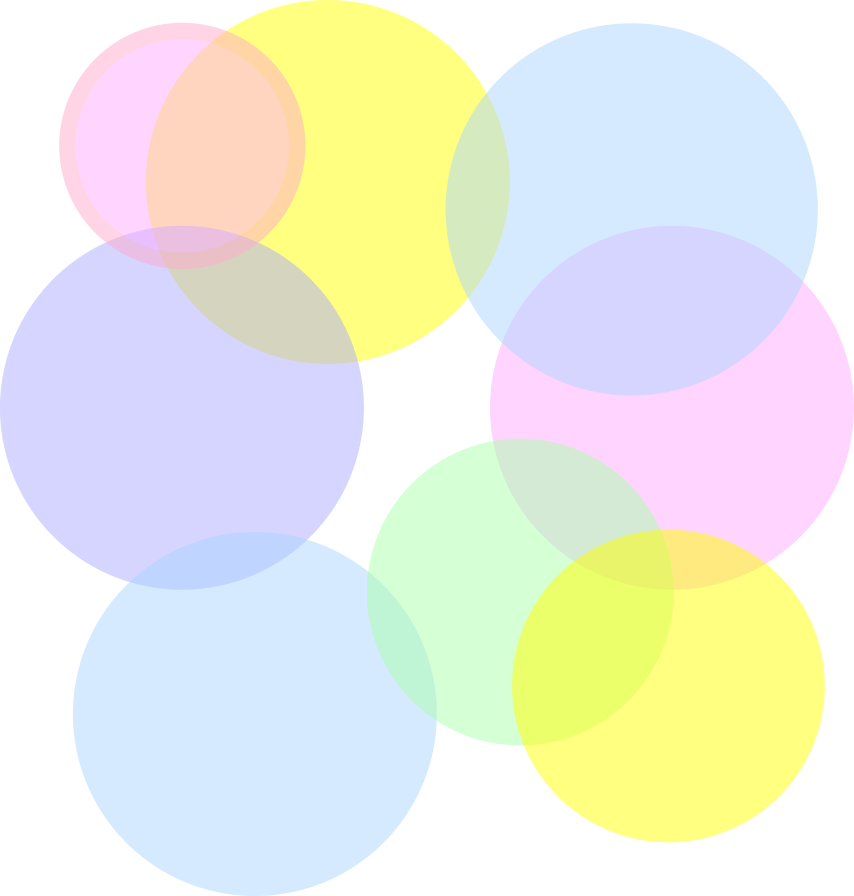
Write a WebGL 2 fragment shader that draws this background.

```glsl
#version 300 es
precision highp float;
// Overlapping pastel discs on white, with one ringed disc at the upper left.
// Each disc is a circle distance function, laid over the ones before it
// at half opacity so that the overlaps mix their colours.

#define OPACITY 0.5
#define DISC_COUNT 8
#define RINGED_DISC 2
#define RING_WIDTH 0.0182
#define LAYOUT_CENTER vec2(0.4766, 0.5)

uniform vec2 u_resolution;
out vec4 fragColor;

const vec3 PAPER    = vec3(1.0);
const vec3 YELLOW   = vec3(1.0, 1.0, 0.0);
const vec3 LAVENDER = vec3(0.667, 0.667, 1.0);
const vec3 PINK     = vec3(1.0, 0.667, 1.0);
const vec3 ROSE     = vec3(1.0, 0.667, 0.8);
const vec3 SKY      = vec3(0.667, 0.835, 1.0);
const vec3 MINT     = vec3(0.667, 1.0, 0.667);

// Center and radius in canvas heights, from back to front
const vec3 DISCS[DISC_COUNT] = vec3[](
    vec3(0.3659, 0.7969, 0.2031),
    vec3(0.2031, 0.5449, 0.2031),
    vec3(0.2035, 0.8372, 0.1374),
    vec3(0.7500, 0.5449, 0.2031),
    vec3(0.7051, 0.7663, 0.2077),
    vec3(0.2845, 0.2031, 0.2031),
    vec3(0.5807, 0.3392, 0.1712),
    vec3(0.7461, 0.2344, 0.1745));

const vec3 TINTS[DISC_COUNT] = vec3[](
    YELLOW, LAVENDER, PINK, PINK, SKY, SKY, MINT, YELLOW);

float circleDistance(vec2 p, vec3 disc) {
    return length(p - disc.xy) - disc.z;
}

// Antialiased coverage over one pixel
float coverage(float dist) {
    return clamp(0.5 - dist * u_resolution.y, 0.0, 1.0);
}

void main() {
    vec2 p = (gl_FragCoord.xy - 0.5 * u_resolution) / u_resolution.y + LAYOUT_CENTER;
    vec3 color = PAPER;

    for (int i = 0; i < DISC_COUNT; i++) {
        float dist = circleDistance(p, DISCS[i]);
        vec3 tint = TINTS[i];
        // The rim of the ringed disc takes its own tint
        if (i == RINGED_DISC) tint = mix(ROSE, tint, coverage(dist + RING_WIDTH));
        color = mix(color, tint, OPACITY * coverage(dist));
    }

    fragColor = vec4(color, 1.0);
}
```
